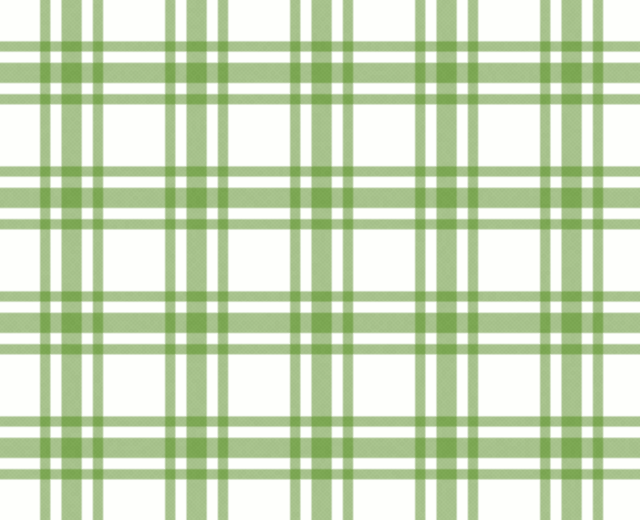
Write a Shadertoy shader that draws this pattern.

```glsl
const vec2 REPEATS = vec2(5.12, 4.16);
const vec2 BAND_CENTRE = vec2(0.573, 0.583);
const float THREADS = 30.0;
const float TAU = 6.2831853;

const vec3 CLOTH = vec3(0.995, 1.0, 0.99);
const vec3 STRIPE = vec3(0.655, 0.76, 0.55);
const vec3 CROSSING = vec3(0.485, 0.655, 0.325);

float hash(vec2 p) {
    vec3 q = fract(vec3(p.xyx) * 0.1031);
    q += dot(q, q.yzx + 33.33);
    return fract((q.x + q.y) * q.z);
}

// Coverage of a line of given half width at distance d from its centre
float line(float d, float halfWidth, float soft) {
    return 1.0 - smoothstep(halfWidth - soft, halfWidth + soft, abs(d));
}

// One broad band flanked by two narrow ones, once per unit
float stripes(float x, float centre, float soft) {
    float d = fract(x - centre + 0.5) - 0.5;
    float broad = line(d, 0.081, soft);
    float narrow = line(abs(d) - 0.211, 0.041, soft);
    return max(broad, narrow);
}

// Fine over-and-under thread relief with slight unevenness
float weave(vec2 p) {
    vec2 t = p * THREADS;
    float relief = cos(TAU * t.x) * cos(TAU * t.y);
    float uneven = hash(floor(t)) - 0.5;
    return 0.012 * relief + 0.012 * uneven;
}

void mainImage(out vec4 fragColor, in vec2 fragCoord) {
    // Uniform square repeats, measured from the top left
    float scale = REPEATS.y / iResolution.y;
    vec2 p = vec2(fragCoord.x, iResolution.y - fragCoord.y) * scale;
    float soft = max(0.011, 0.75 * scale);

    float warp = stripes(p.x, BAND_CENTRE.x, soft);
    float weft = stripes(p.y, BAND_CENTRE.y, soft);

    // Translucent stripes deepen where they overlap
    vec3 color = mix(CLOTH, STRIPE, max(warp, weft));
    color = mix(color, CROSSING, warp * weft);
    color += weave(p) * max(warp, weft);

    fragColor = vec4(color, 1.0);
}
```
